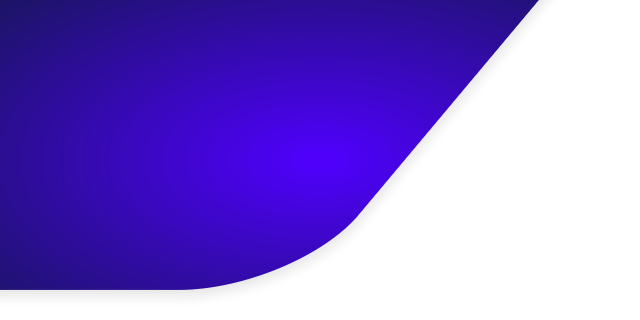
Give the GLSL for this background, as a Shadertoy shader.

```glsl
// Lengths are in canvas heights
const vec3 PAPER = vec3(1.0);
const vec3 GLOW_COLOR = vec3(0.314, 0.0, 1.0);
const vec3 RIM_COLOR = vec3(0.106, 0.078, 0.392);

const vec2 GLOW_CENTER = vec2(1.0, 0.5);
const vec2 GLOW_RADII = vec2(1.4142, 0.7071);

const float SLANT = 0.839;                      // sideways shift per unit of depth
const vec2 PANEL_CORNER = vec2(1.684, 0.906);   // right edge, depth below the top
const vec2 CORNER_RADII = vec2(0.365, 0.234);

const float SHADOW_DROP = 0.013;
const float SHADOW_BLUR = 0.047;
const float SHADOW_STRENGTH = 0.13;

// Approximate signed distance to a slanted panel with one elliptical corner
float panelDistance(vec2 p) {
    float depth = 1.0 - p.y;
    vec2 unslanted = vec2(p.x + SLANT * depth, depth);
    vec2 q = (unslanted - PANEL_CORNER + CORNER_RADII) / CORNER_RADII;
    q = max(q, 0.001);

    // Divide by the gradient to undo the slant and stretch
    float len = length(q);
    vec2 slope = q / (len * CORNER_RADII);
    vec2 gradient = vec2(slope.x, SLANT * slope.x + slope.y);
    return (len - 1.0) / length(gradient);
}

vec3 panelColor(vec2 p) {
    float t = length((p - GLOW_CENTER) / GLOW_RADII);
    return mix(GLOW_COLOR, RIM_COLOR, clamp(t, 0.0, 1.0));
}

void mainImage(out vec4 fragColor, in vec2 fragCoord) {
    vec2 p = fragCoord / iResolution.y;
    float pixel = 1.0 / iResolution.y;

    // Soft shadow on the paper
    float shadowDistance = panelDistance(p + vec2(0.0, SHADOW_DROP));
    float shadow = 1.0 - smoothstep(-SHADOW_BLUR, SHADOW_BLUR, shadowDistance);
    vec3 color = PAPER * (1.0 - SHADOW_STRENGTH * shadow);

    // Glowing panel with a smooth edge
    float coverage = clamp(0.5 - panelDistance(p) / pixel, 0.0, 1.0);
    color = mix(color, panelColor(p), coverage);

    fragColor = vec4(color, 1.0);
}
```
